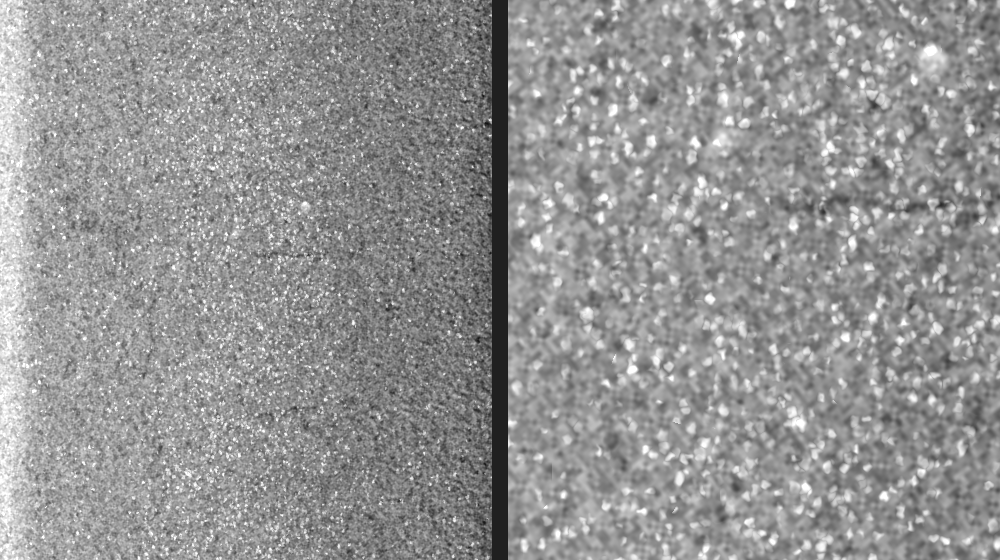
Left, the full canvas; right, a detail of the centre.
A Shadertoy shader for this texture:

```glsl
// Worn grey asphalt: fine grain, pale flecks, dark pits, faint cracks, lit from the left.
#define LEFT_TONE 0.645
#define RIGHT_TONE 0.475
#define EDGE_GLARE 0.24
#define EDGE_SHADE 0.08
#define FINE_GRAIN 0.25
#define COARSE_GRAIN 0.16
#define RELIEF 0.22
#define FLECK_SCALE 205.0
#define PIT_SCALE 115.0
#define CRACK_DEPTH 0.13
#define STAIN_DEPTH 0.10

float hash(vec2 p) {
    vec3 h = fract(vec3(p.xyx) * 0.1031);
    h += dot(h, h.yzx + 33.33);
    return fract((h.x + h.y) * h.z);
}

float noise(vec2 p) {
    vec2 i = floor(p), f = fract(p);
    f = f * f * (3.0 - 2.0 * f);
    return mix(mix(hash(i), hash(i + vec2(1, 0)), f.x),
               mix(hash(i + vec2(0, 1)), hash(i + vec2(1, 1)), f.x), f.y);
}

vec2 turn(vec2 p, float angle) {
    float c = cos(angle), s = sin(angle);
    return vec2(c * p.x - s * p.y, s * p.x + c * p.y);
}

// Scattered small ragged grains: coverage times a random strength per grain
float grains(vec2 p, float scale, float share, float seed) {
    vec2 g = turn(p, 0.6) * scale + 200.0;
    g += 0.55 * (vec2(noise(g * 1.7), noise(g * 1.7 + 77.0)) - 0.5);
    vec2 cell = floor(g);
    float cover = 0.0;
    for (int y = -1; y <= 1; y++)
    for (int x = -1; x <= 1; x++) {
        vec2 id = cell + vec2(x, y);
        vec2 key = id + seed;
        if (hash(key) > share) continue;
        vec2 jitter = vec2(hash(key + 17.3), hash(key + 41.7)) - 0.5;
        vec2 d = turn(g - id - 0.5 - 0.9 * jitter, -0.6);
        d.y *= mix(0.6, 1.1, hash(key + 63.1));
        float radius = mix(0.3, 0.6, hash(key + 87.9));
        float grain = 1.0 - smoothstep(radius - 0.3, radius + 0.25, length(d));
        float strength = hash(key + 109.5);
        cover = max(cover, grain * mix(0.3, 1.0, strength));
    }
    return cover;
}

// Broken, wandering hairline from a to b
float crack(vec2 p, vec2 a, vec2 b) {
    vec2 wander = vec2(noise(p * 38.0), noise(p * 38.0 + 50.0)) - 0.5;
    p += 0.022 * wander;
    vec2 ab = b - a;
    float t = clamp(dot(p - a, ab) / dot(ab, ab), 0.0, 1.0);
    float d = length(p - a - t * ab);
    float line = 1.0 - smoothstep(0.0005, 0.006, d);
    return line * smoothstep(0.15, 0.55, noise(p * 45.0 + 9.0));
}

// Soft ragged patch
float patchAt(vec2 p, vec2 centre, float radius) {
    float ragged = length(p - centre) + radius * 0.9 * (noise(p * 90.0) - 0.5);
    return 1.0 - smoothstep(0.35 * radius, radius, ragged);
}

void mainImage(out vec4 fragColor, in vec2 fragCoord) {
    vec2 p = fragCoord / iResolution.y;
    float x = fragCoord.x / iResolution.x;

    // Light falling off across the surface
    float tone = mix(LEFT_TONE, RIGHT_TONE, smoothstep(0.08, 0.92, x));
    tone += EDGE_GLARE * (1.0 - smoothstep(0.01, 0.09, x));
    tone -= EDGE_SHADE * smoothstep(0.92, 1.0, x);
    tone += 0.02 * (noise(p * vec2(9.0, 5.0)) - 0.5);
    tone += 0.03 * (noise(turn(p, 0.4) * 40.0 + 7.0) - 0.5);

    // Grain, turned off the axes
    tone += FINE_GRAIN * (noise(turn(p, 0.9) * 330.0 + 400.0) - 0.5);
    tone += COARSE_GRAIN * (noise(turn(p, 0.35) * 190.0 + 231.0) - 0.5);

    // Raking light on the rough right side
    vec2 r = turn(p, 0.3) * vec2(130.0, 160.0) + 90.0;
    float slope = noise(r) - noise(r + vec2(0.35, 0.65));
    tone += RELIEF * smoothstep(0.5, 1.0, x) * slope;

    // Dark pits, mostly on the left
    float pitShare = mix(0.30, 0.10, smoothstep(0.2, 0.5, x));
    tone -= 0.16 * grains(p, PIT_SCALE, pitShare, 300.0);

    // Stains and cracks
    float stain = patchAt(p, vec2(0.163, 0.598), 0.024)
                + 0.7 * patchAt(p, vec2(0.205, 0.570), 0.038)
                + 0.7 * patchAt(p, vec2(0.120, 0.640), 0.022)
                + 0.8 * patchAt(p, vec2(0.175, 0.326), 0.014)
                + 0.7 * patchAt(p, vec2(0.130, 0.354), 0.014);
    tone -= STAIN_DEPTH * min(stain, 1.0);
    float cracks = crack(p, vec2(0.26, 0.32), vec2(0.28, 0.49));
    cracks = max(cracks, crack(p, vec2(0.28, 0.285), vec2(0.29, 0.10)));
    cracks = max(cracks, crack(p, vec2(0.285, 0.10), vec2(0.228, 0.03)));
    cracks = max(cracks, crack(p, vec2(0.215, 0.55), vec2(0.258, 0.63)));
    cracks = max(cracks, 0.7 * crack(p, vec2(0.234, 0.935), vec2(0.26, 0.80)));
    cracks = max(cracks, crack(p, vec2(0.475, 0.547), vec2(0.56, 0.553)));
    cracks = max(cracks, crack(p, vec2(0.456, 0.258), vec2(0.62, 0.273)));
    tone -= CRACK_DEPTH * cracks;

    // Pale flecks, densest in the middle band
    float band = smoothstep(0.2, 0.48, x) * (1.0 - smoothstep(0.55, 0.78, x));
    float share = (0.06 + 0.18 * band) * mix(0.7, 1.3, noise(p * 16.0 + 3.0));
    tone += 0.40 * grains(p, FLECK_SCALE, share, 700.0);
    tone += 0.28 * patchAt(p, vec2(0.420, 0.585), 0.013);
    tone += 0.30 * patchAt(p, vec2(0.546, 0.630), 0.010);

    fragColor = vec4(vec3(clamp(tone, 0.0, 1.0)), 1.0);
}
```
